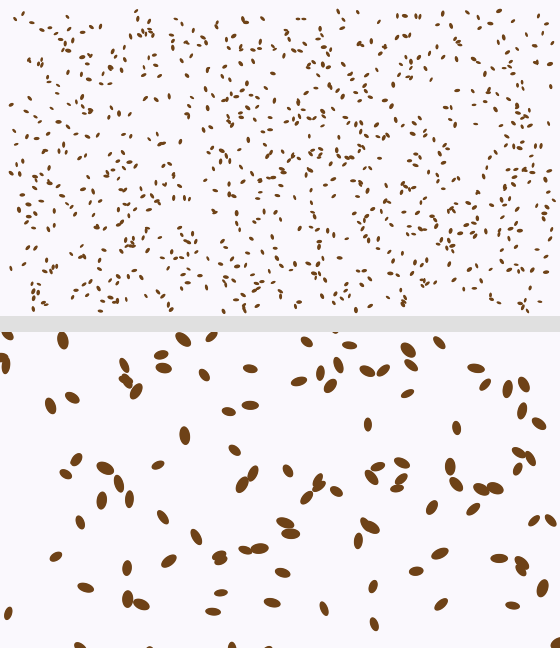
Top, the full canvas; bottom, a detail of the centre.
This pattern is drawn by a Shadertoy shader. Its source:

```glsl
// Small brown seeds scattered at random over a pale lilac-white sheet.

const vec3 SHEET = vec3(0.98, 0.973, 0.992);
const vec3 SEED_BROWN = vec3(0.43, 0.26, 0.09);

const float CELL = 0.05;          // cell side, in canvas heights
const int SLOTS = 5;              // possible seeds per cell
const float FILL = 0.245;         // chance that a slot holds a seed
const vec2 MARGIN_LOW = vec2(0.034, 0.014);
const vec2 MARGIN_HIGH = vec2(0.018, 0.034);

// Three random values from a cell and a slot.
vec3 hash3(vec3 p) {
    p = fract(p * vec3(0.1031, 0.1030, 0.0973));
    p += dot(p, p.yxz + 33.33);
    return fract((p.xxy + p.yxx) * p.zyx);
}

mat2 rotation(float angle) {
    float c = cos(angle), s = sin(angle);
    return mat2(c, -s, s, c);
}

// Approximate signed distance to an ellipse.
float ellipseDistance(vec2 p, vec2 radii) {
    float k = length(p / radii);
    return k * (k - 1.0) / max(length(p / (radii * radii)), 1e-4);
}

bool insideMargins(vec2 p, vec2 size) {
    return all(greaterThan(p, MARGIN_LOW)) && all(lessThan(p, size - MARGIN_HIGH));
}

// Distance to the nearest seed, searching the surrounding cells.
float seedDistance(vec2 p, vec2 size) {
    vec2 home = floor(p / CELL);
    float nearest = 1.0;
    for (int y = -1; y <= 1; y++)
    for (int x = -1; x <= 1; x++)
    for (int slot = 0; slot < SLOTS; slot++) {
        vec2 cell = home + vec2(x, y);
        vec3 place = hash3(vec3(cell + 17.0, float(slot) * 7.0 + 3.0));
        vec3 form = hash3(vec3(cell + 91.0, float(slot) * 5.0 + 61.0));
        vec2 centre = (cell + place.xy) * CELL;
        if (place.z > FILL || !insideMargins(centre, size)) continue;

        float halfLength = mix(0.0072, 0.0100, form.x);
        float aspect = mix(0.48, 0.64, form.y);
        vec2 q = rotation(form.z * 3.14159) * (p - centre);
        nearest = min(nearest, ellipseDistance(q, halfLength * vec2(1.0, aspect)));
    }
    return nearest;
}

void mainImage(out vec4 fragColor, in vec2 fragCoord) {
    vec2 p = fragCoord / iResolution.y;
    vec2 size = iResolution.xy / iResolution.y;

    // Soft edge about one pixel wide.
    float edge = 0.6 / iResolution.y;
    float cover = 1.0 - smoothstep(-edge, edge, seedDistance(p, size));
    fragColor = vec4(mix(SHEET, SEED_BROWN, cover), 1.0);
}
```
